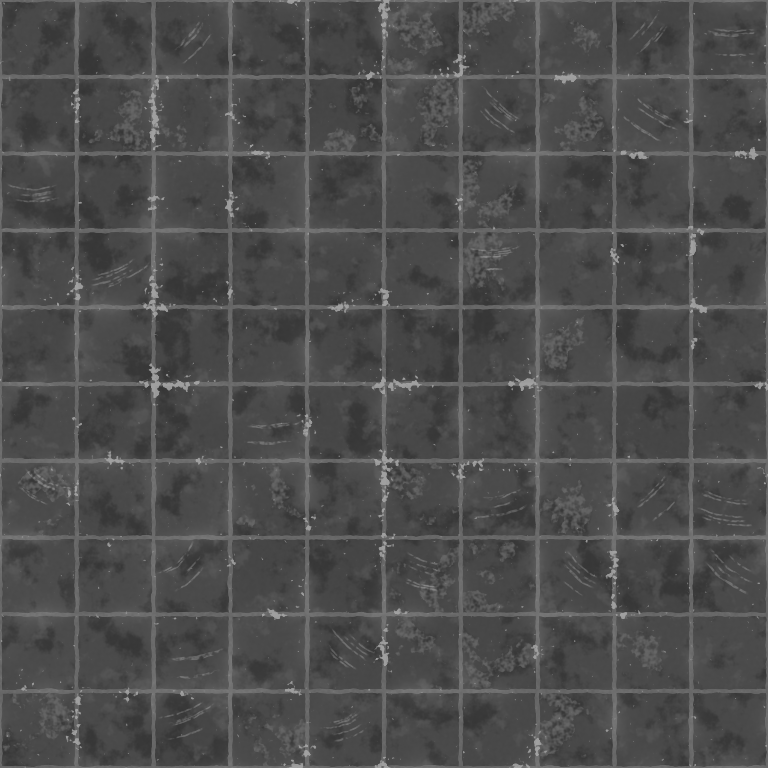
Write a Shadertoy shader that draws this texture.

```glsl
// Worn dark stone tiles in a square grid with rough pale grout.
// Wrapped gradient noise bends the joints, mottles each tile and places
// chips, stains and arc-shaped scratches; everything repeats at the borders.

const float TILES = 10.0;          // tiles across and down
const float GROUT_HALF = 0.026;    // half joint width, in tiles
const float WOBBLE = 0.011;        // joint bending, in tiles
const float STAIN_CHANCE = 0.17;
const float SCRATCH_CHANCE = 0.16;
const int SCRATCHES = 5;           // arcs in a scratched tile
const vec3 STONE = vec3(0.282);
const vec3 STONE_DARK = vec3(0.205);
const vec3 STONE_PALE = vec3(0.36);
const vec3 STAIN = vec3(0.43);
const vec3 GROUT = vec3(0.43);
const vec3 CHIP = vec3(0.66);

// Integer hash of a cell and a seed, three values in 0..1
vec3 hash3(vec2 cell, float seed) {
    uvec3 v = uvec3(ivec3(vec3(cell, seed))) * 1664525u + 1013904223u;
    for (int i = 0; i < 2; i++) {
        v.x += v.y * v.z;
        v.y += v.z * v.x;
        v.z += v.x * v.y;
        v ^= v >> 16u;
    }
    return vec3(v & 0xffffu) / 65535.0;
}

float cornerSlope(vec2 cell, vec2 offset, float period, float seed) {
    float angle = 6.28318 * hash3(mod(cell, period), seed).x;
    return dot(vec2(cos(angle), sin(angle)), offset);
}

// Gradient noise that wraps over the unit square, about -1..1
float noise(vec2 uv, float period, float seed) {
    vec2 p = uv * period, i = floor(p), f = p - i;
    vec2 w = f * f * f * (f * (f * 6.0 - 15.0) + 10.0);
    vec2 e = vec2(1.0, 0.0);
    float low = mix(cornerSlope(i, f, period, seed),
                    cornerSlope(i + e.xy, f - e.xy, period, seed), w.x);
    float high = mix(cornerSlope(i + e.yx, f - e.yx, period, seed),
                     cornerSlope(i + e.xx, f - e.xx, period, seed), w.x);
    return 1.4 * mix(low, high, w.y);
}

float fbm(vec2 uv, float period, int octaves, float seed) {
    float sum = 0.0, amp = 0.55;
    for (int i = 0; i < octaves; i++) {
        sum += amp * noise(uv, period, seed + float(i));
        period *= 2.0;
        amp *= 0.58;
    }
    return sum;
}

// A bundle of broken concentric arcs; q is centred on the tile
float scratches(vec2 q, vec2 id, float grain, float pixel) {
    vec3 r = hash3(id, 71.0);
    float angle = 1.57 + (r.x - 0.5) * 1.8;
    vec2 axis = vec2(cos(angle), sin(angle));
    float radius = mix(0.9, 1.8, r.y);
    float arc = length(q - axis * radius) - radius;
    float along = dot(q, vec2(-axis.y, axis.x));
    float sum = 0.0;
    for (int i = 0; i < SCRATCHES; i++) {
        vec3 s = hash3(id, 80.0 + float(i));
        float line = abs(arc - (s.x - 0.5) * 0.4 - (r.z - 0.5) * 0.3);
        float reach = mix(0.12, 0.38, s.y) - abs(along - (s.z - 0.5) * 0.2);
        sum = max(sum, (1.0 - smoothstep(0.003, 0.006 + pixel, line))
                       * smoothstep(0.0, 0.1, reach));
    }
    return sum * smoothstep(-0.4, 0.2, grain);
}

void mainImage(out vec4 fragColor, in vec2 fragCoord) {
    vec2 uv = fragCoord / iResolution.xy;
    float pixel = TILES / iResolution.y;

    // Bent grid and tile identity
    vec2 bend = vec2(fbm(uv, 40.0, 3, 11.0), fbm(uv, 40.0, 3, 21.0));
    vec2 p = uv * TILES + 2.0 * WOBBLE * bend;
    vec2 id = mod(floor(p), TILES);
    vec2 q = fract(p) - 0.5;
    float edge = 0.5 - max(abs(q.x), abs(q.y));
    vec3 pick = hash3(id, 31.0), place = hash3(id, 32.0);
    float seed = 100.0 + 10.0 * (id.x + TILES * id.y);

    // Mottled stone, different in every tile
    float grain = fbm(uv, 130.0, 2, 41.0);
    float mottle = fbm(uv, 20.0, 5, seed);
    float cloud = fbm(uv, 30.0, 4, seed + 5.0);
    vec3 color = STONE + 0.022 * (pick.z - 0.5);
    color = mix(color, STONE_DARK, 0.85 * smoothstep(-0.05, 0.4, mottle));
    color = mix(color, STONE_PALE, 0.55 * smoothstep(0.12, 0.55, cloud));
    color += 0.012 * grain;

    // Pale dust gathered beside some joints
    float dust = smoothstep(-0.3, 0.6, noise(uv, 12.0, 51.0));
    color += 0.09 * dust * exp(-edge * 9.0);

    // Ragged stains on a few tiles
    float spread = 0.8 * length(q - 0.7 * (place.xy - 0.5));
    float stain = smoothstep(0.0, 0.14, mottle + 0.5 * cloud + 0.2 - spread);
    stain *= step(pick.x, STAIN_CHANCE) * smoothstep(-0.5, 0.4, grain);
    color = mix(color, STAIN, 0.75 * stain);

    // Scratched tiles
    float scratched = step(pick.y, SCRATCH_CHANCE);
    color += 0.15 * scratched * scratches(q, id, grain, pixel);

    // Grout with a ragged outline
    float joint = edge - GROUT_HALF + 0.012 * grain;
    float grout = 1.0 - smoothstep(-0.5 * pixel, 0.5 * pixel, joint);
    color = mix(color, GROUT + 0.05 * grain + 0.05 * (dust - 0.5), grout);

    // Bright chips clustered along the joints
    float cluster = 0.17 + 0.85 * smoothstep(0.22, 0.65, noise(uv, 17.0, 61.0));
    float chip = grain + 0.8 * cluster * exp(-edge * 11.0) - 0.47;
    color = mix(color, CHIP, 0.85 * smoothstep(0.0, 0.25, chip));

    fragColor = vec4(color, 1.0);
}
```
